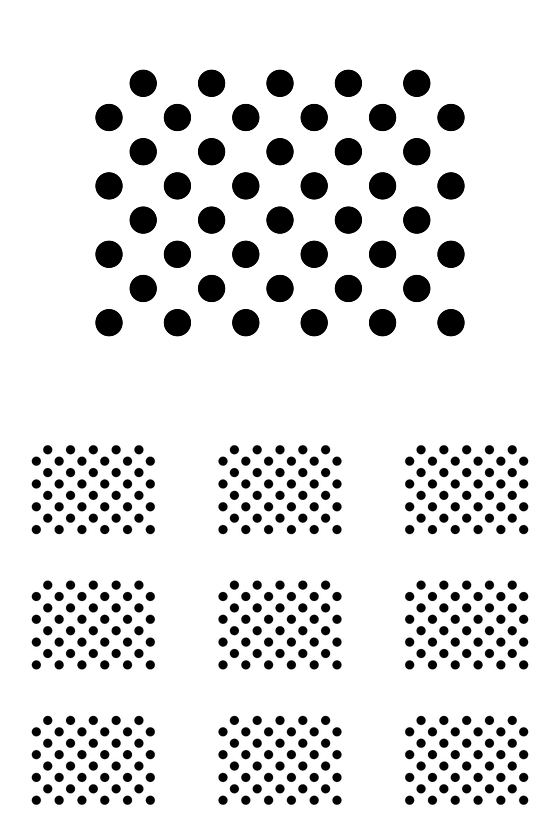
Top: one tile. Bottom: repeated 3 by 3.
A WebGL 1 fragment shader for this pattern:

```glsl
precision highp float;

uniform vec2 u_resolution;

const vec2 LAST_CELL = vec2(10.0, 7.0);  // highest column and row index
const float PITCH = 0.08423;             // cell size, in canvas heights
const float DOT_RADIUS = 0.4;            // in cells
const float EDGE_WIDTH = 1.0;            // smoothing, in screen samples
const vec3 PAPER = vec3(1.0);
const vec3 INK = vec3(0.0);

// 1 on alternate cells of the block, 0 on the others and in the margin
float hasDot(vec2 cell) {
  vec2 inside = step(vec2(-0.5), cell) * step(cell, LAST_CELL + 0.5);
  float even = 1.0 - step(0.5, mod(cell.x + cell.y, 2.0));
  return inside.x * inside.y * even;
}

float dotCoverage(vec2 grid, float edge) {
  vec2 cell = floor(grid + 0.5);
  float dist = length(grid - cell) - DOT_RADIUS;
  return hasDot(cell) * (1.0 - smoothstep(-0.5 * edge, 0.5 * edge, dist));
}

void main() {
  // Centre the block; its blank margin wraps cleanly on all four sides
  float cellSize = PITCH * u_resolution.y;
  vec2 grid = (gl_FragCoord.xy - 0.5 * u_resolution) / cellSize + 0.5 * LAST_CELL;

  float ink = dotCoverage(grid, EDGE_WIDTH / cellSize);
  gl_FragColor = vec4(mix(PAPER, INK, ink), 1.0);
}
```
